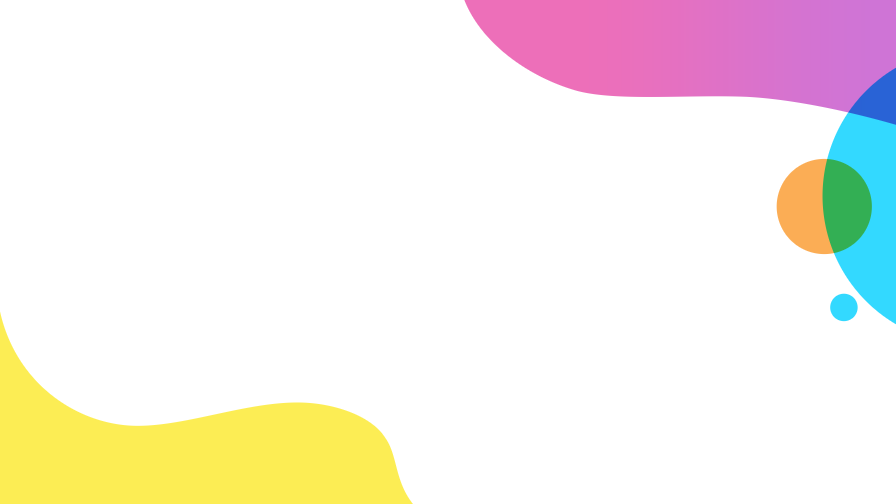
Write a WebGL 2 fragment shader that draws this background.

```glsl
#version 300 es
precision highp float;

uniform vec2 u_resolution;
out vec4 fragColor;

// The canvas spans 16 by 9 units
const vec2 CANVAS = vec2(16.0, 9.0);

const vec3 PAPER  = vec3(1.0);
const vec3 YELLOW = vec3(0.99, 0.93, 0.33);
const vec3 PINK   = vec3(0.93, 0.435, 0.725);
const vec3 VIOLET = vec3(0.81, 0.455, 0.84);
const vec3 CYAN   = vec3(0.20, 0.85, 1.0);
const vec3 ORANGE = vec3(0.985, 0.68, 0.335);
const vec3 GREEN  = vec3(0.20, 0.685, 0.33);

// Circles: centre, radius
const vec3 BIG_CIRCLE = vec3(17.344, 5.5, 2.656);
const vec3 MID_CIRCLE = vec3(14.719, 5.3125, 0.85);
const vec3 DOT_CIRCLE = vec3(15.07, 3.51, 0.245);

// Span of the pink to violet blend
const vec2 BLEND_X = vec2(10.0, 16.0);

// Chained cubic curves, x increasing, neighbours share an end
const vec2 HILL[13] = vec2[13](
    vec2(0.0, 3.44), vec2(0.29, 2.125), vec2(1.417, 1.396),
    vec2(2.458, 1.396), vec2(3.333, 1.396), vec2(4.375, 1.813),
    vec2(5.313, 1.813), vec2(5.938, 1.813), vec2(6.625, 1.583),
    vec2(6.875, 1.188), vec2(7.104, 0.875), vec2(7.042, 0.417),
    vec2(7.375, 0.0));
const vec2 WAVE[10] = vec2[10](
    vec2(8.292, 9.0), vec2(8.583, 8.25), vec2(9.417, 7.625),
    vec2(10.313, 7.375), vec2(11.04, 7.188), vec2(12.29, 7.313),
    vec2(13.333, 7.271), vec2(14.167, 7.229), vec2(15.208, 7.0),
    vec2(16.0, 6.771));

vec2 bezier(vec2 a, vec2 b, vec2 c, vec2 d, float t) {
    float s = 1.0 - t;
    return s * s * s * a + 3.0 * s * t * (s * b + t * c) + t * t * t * d;
}

// Signed height over a curve, measured along its normal at the same x
float aboveCurve(vec2 p, vec2 a, vec2 b, vec2 c, vec2 d) {
    float lo = 0.0, hi = 1.0;
    for (int i = 0; i < 18; i++) {
        float mid = 0.5 * (lo + hi);
        if (bezier(a, b, c, d, mid).x < p.x) lo = mid;
        else hi = mid;
    }
    float t = 0.5 * (lo + hi), s = 1.0 - t;
    vec2 tangent = s * s * (b - a) + 2.0 * s * t * (c - b) + t * t * (d - c);
    return dot(p - bezier(a, b, c, d, t), normalize(vec2(-tangent.y, tangent.x)));
}

float aboveHill(vec2 p) {
    int k = 0;
    while (k < 9 && p.x > HILL[k + 3].x) k += 3;
    return aboveCurve(p, HILL[k], HILL[k + 1], HILL[k + 2], HILL[k + 3]);
}

float aboveWave(vec2 p) {
    int k = 0;
    while (k < 6 && p.x > WAVE[k + 3].x) k += 3;
    return aboveCurve(p, WAVE[k], WAVE[k + 1], WAVE[k + 2], WAVE[k + 3]);
}

float circle(vec2 p, vec3 c) {
    return length(p - c.xy) - c.z;
}

// Coverage of a shape whose inside is negative
float cover(float dist) {
    float pixel = CANVAS.y / u_resolution.y;
    return clamp(0.5 - dist / pixel, 0.0, 1.0);
}

void main() {
    vec2 p = gl_FragCoord.xy / u_resolution * CANVAS;

    float big = cover(circle(p, BIG_CIRCLE));
    float mid = cover(circle(p, MID_CIRCLE));
    float small = cover(circle(p, DOT_CIRCLE));

    // Corner waves
    vec3 color = mix(PAPER, YELLOW, cover(aboveHill(p)));
    vec3 pink = mix(PINK, VIOLET, smoothstep(BLEND_X.x, BLEND_X.y, p.x));
    color = mix(color, pink, cover(-aboveWave(p)));

    // Circles: cyan multiplies what lies below, the overlap turns green
    color *= mix(vec3(1.0), CYAN, max(big, small));
    color = mix(color, mix(ORANGE, GREEN, big), mid);

    fragColor = vec4(color, 1.0);
}
```
